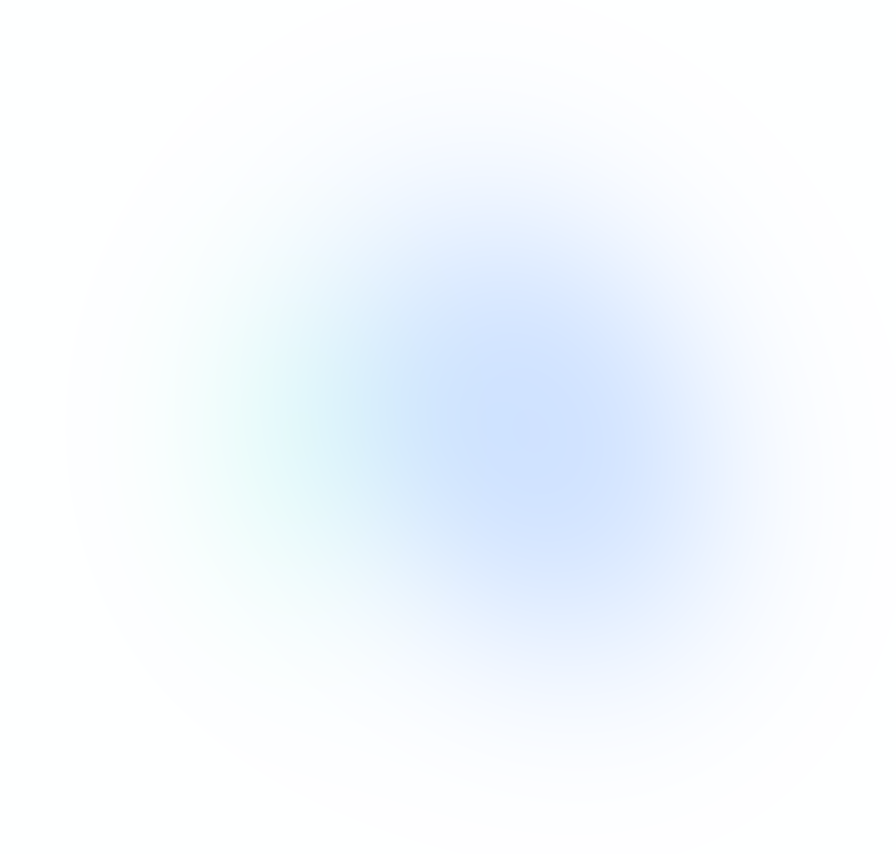
Give the GLSL for this background, as a WebGL 1 fragment shader.

```glsl
precision highp float;

// Soft pastel glow on white: a slanted blue oval right of the centre,
// a fainter mint oval to its left, and a wide pale halo around both.
// Each glow is a smooth elliptical falloff that absorbs some of the white.

uniform vec2 u_resolution;

// Falloff from 1 at the centre; a higher power gives a flatter core.
float glow(vec2 uv, vec2 center, vec2 radius, float slant, float power) {
  vec2 d = uv - center;
  d.x += slant * d.y;
  return exp(-pow(length(d / radius) + 0.0001, power));
}

void main() {
  vec2 uv = gl_FragCoord.xy / u_resolution;

  float blue = glow(uv, vec2(0.594, 0.495), vec2(0.215, 0.268), 0.16, 2.5);
  float mint = glow(uv, vec2(0.335, 0.490), vec2(0.140, 0.200), 0.0, 2.0);
  float halo = glow(uv, vec2(0.520, 0.500), vec2(0.390, 0.410), 0.0, 4.0);

  // Light taken from white by each glow
  vec3 color = vec3(0.998, 0.999, 1.0);
  color -= blue * vec3(0.172, 0.106, 0.0);
  color -= mint * vec3(0.066, 0.002, 0.018);
  color -= halo * vec3(0.010, 0.005, 0.0);

  gl_FragColor = vec4(clamp(color, 0.0, 1.0), 1.0);
}
```
